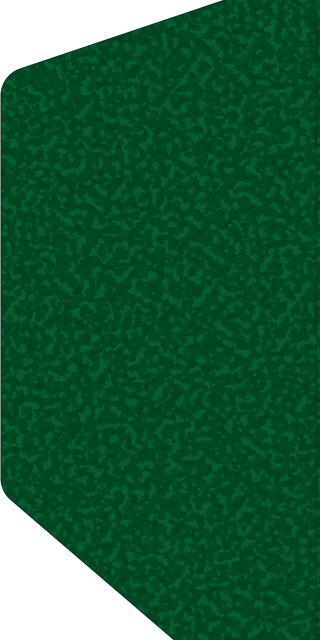
Write a Shadertoy shader that draws this texture.

```glsl
// A dark green speckled panel with slanted, rounded left corners on white.
// Thresholded gradient noise makes the light flecks, softer noise shades the
// ground, and a distance function cuts the panel and draws its dark rim.

#define FLECK_SCALE 84.0
#define FLECK_LEVEL 0.175
#define FLECK_EDGE 0.115
#define SHADE_SCALE 72.0
#define CORNER_RADIUS 0.045
#define RIM_WIDTH 0.0012
#define SEAM_X 0.4945
#define PAPER vec3(1.0)
#define DARK_GREEN vec3(0.0, 0.256, 0.117)
#define BASE_GREEN vec3(0.0, 0.284, 0.132)
#define LIGHT_GREEN vec3(0.0, 0.374, 0.182)
#define RIM_GREEN vec3(0.0, 0.16, 0.075)

// Unit gradient with a random angle for each lattice point
vec2 latticeGradient(vec2 cell) {
    vec3 h = fract(cell.xyx * vec3(0.1031, 0.1030, 0.0973));
    h += dot(h, h.yzx + 33.33);
    float angle = 6.2832 * fract((h.x + h.y) * h.z);
    return vec2(cos(angle), sin(angle));
}

float gradientNoise(vec2 p) {
    vec2 cell = floor(p), f = p - cell;
    vec2 w = f * f * f * (f * (f * 6.0 - 15.0) + 10.0);
    vec2 e = vec2(0.0, 1.0);
    float a = dot(latticeGradient(cell), f);
    float b = dot(latticeGradient(cell + e.yx), f - e.yx);
    float c = dot(latticeGradient(cell + e.xy), f - e.xy);
    float d = dot(latticeGradient(cell + e.yy), f - e.yy);
    return mix(mix(a, b, w.x), mix(c, d, w.x), w.y);
}

// Octaves of noise, each turned so that no lattice direction shows
float turnedNoise(vec2 p, float gain) {
    mat2 turn = mat2(0.8, 0.6, -0.6, 0.8);
    float sum = 0.0, weight = 1.0;
    for (int i = 0; i < 3; i++) {
        p = turn * p + 37.3;
        sum += weight * gradientNoise(p);
        p *= 1.73;
        weight *= gain;
    }
    return sum;
}

float segmentDistance(vec2 p, vec2 a, vec2 b) {
    vec2 ab = b - a;
    return length(p - a - ab * clamp(dot(p - a, ab) / dot(ab, ab), 0.0, 1.0));
}

// Signed distance to the panel: an inner outline grown by the corner radius
float panelDistance(vec2 p) {
    vec2 upper = vec2(0.0458, 0.8504), lower = vec2(0.0458, 0.2528);
    vec2 upperDir = vec2(0.9477, 0.3191), lowerDir = vec2(0.7586, -0.6515);
    float planes = max(upper.x - p.x,
        max(dot(p - upper, vec2(-upperDir.y, upperDir.x)),
            dot(p - lower, vec2(lowerDir.y, -lowerDir.x))));
    float d = segmentDistance(p, upper, lower);
    d = min(d, segmentDistance(p, upper, upper + upperDir));
    d = min(d, segmentDistance(p, lower, lower + lowerDir));
    return (planes > 0.0 ? d : -d) - CORNER_RADIUS;
}

// Ragged flecks: large ones reach the full tone, small ones stay dim
float fleckMask(vec2 p) {
    float n = turnedNoise(p * FLECK_SCALE, 0.5);
    return smoothstep(FLECK_LEVEL - FLECK_EDGE, FLECK_LEVEL + FLECK_EDGE, n);
}

// Faint, soft mottling of the ground
float groundShade(vec2 p) {
    float n = turnedNoise(p.yx * SHADE_SCALE + 150.4, 0.5);
    return smoothstep(-0.34, 0.06, n);
}

void mainImage(out vec4 fragColor, in vec2 fragCoord) {
    vec2 p = fragCoord / iResolution.y;
    float pixel = 1.0 / iResolution.y;

    // Speckled surface
    vec3 color = mix(DARK_GREEN, BASE_GREEN, groundShade(p));
    color = mix(color, LIGHT_GREEN, fleckMask(p));

    // Dark rim along the cut and a faint seam at the right
    float d = panelDistance(p);
    float rim = smoothstep(-RIM_WIDTH - pixel, -RIM_WIDTH + pixel, d);
    float seam = 1.0 - smoothstep(0.0, 0.0015 + pixel, abs(p.x - SEAM_X));
    color = mix(color, RIM_GREEN, max(rim, 0.4 * seam));

    // Panel on paper
    color = mix(color, PAPER, smoothstep(-0.7 * pixel, 0.7 * pixel, d));
    fragColor = vec4(color, 1.0);
}
```
